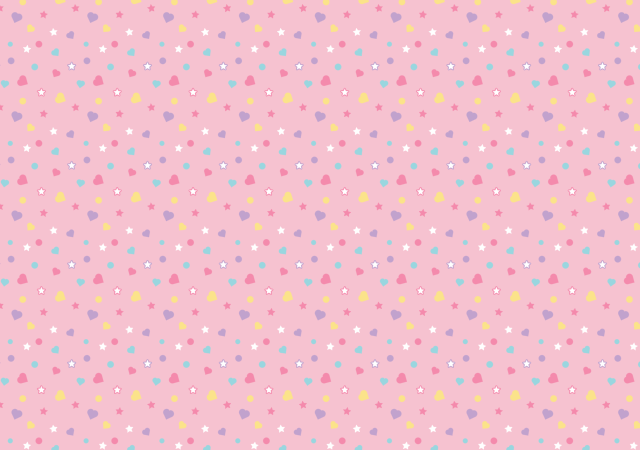
Write a Shadertoy shader that draws this pattern.

```glsl
// Pastel confetti print: hearts, dots and five-pointed stars on soft pink.
// One cell of motifs is wrapped over the canvas; each motif is a signed
// distance, painted with a smoothed edge. Units: 1/UNITS of canvas height.

#define UNITS 810.0
#define CELL vec2(136.5, 178.5)
#define GROUND vec3(0.965, 0.760, 0.815)
#define ROSE vec3(0.955, 0.540, 0.675)
#define LILAC vec3(0.755, 0.635, 0.805)
#define LEMON vec3(0.985, 0.890, 0.540)
#define AQUA vec3(0.600, 0.840, 0.875)
#define BIG_HEART 20.0
#define SMALL_HEART 15.0
#define DOT_RADIUS 6.0
#define STAR_RADIUS 6.6
#define RIM 1.7

const vec3 WHITE = vec3(1.0);

vec2 pos;     // canvas position, y pointing down
vec3 color;   // colour painted so far
float blur;   // half width of a smoothed edge

// Offset from the nearest wrapped copy of a motif centre
vec2 nearest(vec2 center) {
    vec2 d = pos - center;
    return d - CELL * round(d / CELL);
}

// Turns an offset so the motif stands upright with y up; tilt in degrees
vec2 upright(vec2 d, float tilt) {
    float a = radians(tilt);
    vec2 down = vec2(sin(a), cos(a));
    return vec2(dot(d, vec2(down.y, -down.x)), -dot(d, down));
}

float sdHeart(vec2 p) {
    p.x = abs(p.x);
    if (p.x + p.y > 1.0) return length(p - vec2(0.25, 0.75)) - sqrt(2.0) / 4.0;
    vec2 toTop = p - vec2(0.0, 1.0);
    vec2 toSide = p - 0.5 * max(p.x + p.y, 0.0);
    return sqrt(min(dot(toTop, toTop), dot(toSide, toSide))) * sign(p.x - p.y);
}

// Folds the plane onto one half point, then measures its slanted edge
float sdStar(vec2 p, float radius) {
    const float SECTOR = 1.2566371;
    float a = atan(p.x, p.y);
    a = abs(a - SECTOR * round(a / SECTOR));
    vec2 q = length(p) * vec2(sin(a), cos(a));
    vec2 tip = vec2(0.0, radius);
    vec2 notch = 0.53 * radius * vec2(sin(SECTOR * 0.5), cos(SECTOR * 0.5));
    vec2 edge = notch - tip;
    vec2 d = q - tip;
    vec2 gap = d - edge * clamp(dot(d, edge) / dot(edge, edge), 0.0, 1.0);
    return length(gap) * sign(edge.x * d.y - edge.y * d.x);
}

void paint(float dist, vec3 ink) {
    color = mix(ink, color, smoothstep(-blur, blur, dist));
}

void heart(vec2 center, float width, float tilt, vec3 ink) {
    float size = width / 1.33;
    vec2 p = upright(nearest(center), tilt) / size + vec2(0.0, 0.57);
    paint((sdHeart(p) - 0.06) * size, ink);
}

void disc(vec2 center, float radius, vec3 ink) {
    paint(length(nearest(center)) - radius, ink);
}

void star(vec2 center, float tilt, vec3 ink) {
    paint(sdStar(upright(nearest(center), tilt), STAR_RADIUS) - 0.5, ink);
}

void rimmedStar(vec2 center, float tilt, vec3 rim) {
    float d = sdStar(upright(nearest(center), tilt), STAR_RADIUS);
    paint(d - RIM, rim);
    paint(d, WHITE);
}

void mainImage(out vec4 fragColor, in vec2 fragCoord) {
    float unit = UNITS / iResolution.y;
    pos = vec2(fragCoord.x, iResolution.y - fragCoord.y) * unit - vec2(384.0, 270.0);
    blur = 0.75 * unit;
    color = GROUND;

    // Large hearts
    heart(vec2(55.0, 119.0), BIG_HEART, -20.0, LILAC);
    heart(vec2(67.0, 55.0), BIG_HEART, 60.0, ROSE);
    heart(vec2(135.0, 86.0), BIG_HEART, 63.0, LEMON);

    // Small hearts
    heart(vec2(34.0, 60.0), SMALL_HEART, -10.0, AQUA);
    heart(vec2(80.0, 139.0), SMALL_HEART, -40.0, LEMON);
    heart(vec2(153.0, 151.0), SMALL_HEART, 35.0, LILAC);
    heart(vec2(126.0, 182.0), SMALL_HEART, 38.0, AQUA);
    heart(vec2(126.0, 41.0), SMALL_HEART, -30.0, ROSE);

    // Dots
    disc(vec2(45.5, 18.0), DOT_RADIUS, LILAC);
    disc(vec2(88.0, 29.0), DOT_RADIUS, AQUA);
    disc(vec2(66.5, 90.5), DOT_RADIUS, LEMON);
    disc(vec2(95.5, 166.5), DOT_RADIUS, ROSE);
    disc(vec2(44.0, 166.5), 0.75 * DOT_RADIUS, AQUA);

    // Plain and rimmed stars
    star(vec2(25.0, 102.0), 8.0, ROSE);
    star(vec2(104.0, 113.5), -8.0, ROSE);
    star(vec2(122.0, 145.0), 8.0, WHITE);
    star(vec2(74.0, 175.5), -8.0, WHITE);
    rimmedStar(vec2(18.0, 28.0), 0.0, LILAC);
    rimmedStar(vec2(100.0, 75.0), 0.0, ROSE);

    fragColor = vec4(color, 1.0);
}
```
